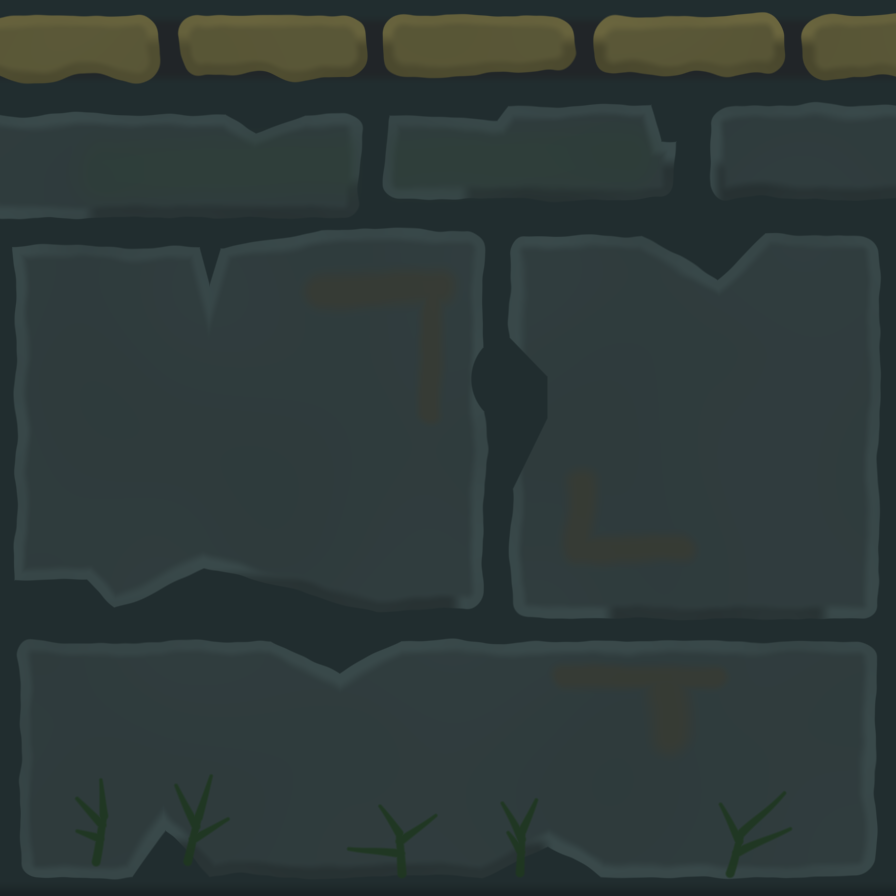
Write a WebGL 2 fragment shader that draws this texture.

```glsl
#version 300 es
precision highp float;
uniform vec2 u_resolution;
out vec4 fragColor;

const vec3 GAP = vec3(.130, .177, .184);
const vec3 GAP_DARK = vec3(.128, .146, .155);
const vec3 SLATE = vec3(.186, .235, .240);
const vec3 SLATE_RIM = vec3(.226, .288, .292);
const vec3 GOLD = vec3(.350, .340, .215);
const vec3 GOLD_RIM = vec3(.420, .400, .245);
const vec3 RUST = vec3(.222, .230, .195);
const vec3 MOSS = vec3(.180, .250, .215);
const vec3 WEED = vec3(.120, .215, .125);

vec2 hashGradient(vec2 cell) {
    vec2 h = vec2(dot(cell, vec2(127.1, 311.7)), dot(cell, vec2(269.5, 183.3)));
    return 2. * fract(sin(h) * 43758.5) - 1.;
}

float gradientNoise(vec2 p) {
    vec2 i = floor(p), f = fract(p), e = vec2(0, 1);
    vec2 u = f * f * (3. - 2. * f);
    float low = mix(dot(hashGradient(i), f), dot(hashGradient(i + e.yx), f - e.yx), u.x);
    float high = mix(dot(hashGradient(i + e), f - e), dot(hashGradient(i + 1.), f - 1.), u.x);
    return mix(low, high, u.y);
}

float slab(vec2 p, vec2 low, vec2 high, float radius) {
    vec2 q = abs(p - .5 * (low + high)) - .5 * (high - low) + radius;
    return length(max(q, 0.)) + min(max(q.x, q.y), 0.) - radius;
}

// Wedge opening from its tip; angles in degrees
float wedge(vec2 p, vec2 tip, float facing, float halfAngle) {
    float a = radians(facing), h = radians(halfAngle);
    vec2 q = p - tip, axis = vec2(cos(a), sin(a));
    return abs(q.x * axis.y - q.y * axis.x) * cos(h) - dot(q, axis) * sin(h);
}

float notch(float solid, vec2 p, vec2 tip, float facing, float halfAngle) {
    return max(solid, -wedge(p, tip, facing, halfAngle));
}

float segment(vec2 p, vec2 a, vec2 b, float taper) {
    vec2 pa = p - a, ba = b - a;
    float t = clamp(dot(pa, ba) / dot(ba, ba), 0., 1.);
    return length(pa - ba * t) + taper * t;
}

float stain(vec2 p, vec2 a, vec2 b, float radius) {
    return smoothstep(radius, .2 * radius, segment(p, a, b, 0.));
}

// Body, lit rim, and a shaded underside across the span in x
vec3 stone(vec3 under, vec2 p, float shape, float edge, vec3 body, vec3 rim, float base, vec2 span) {
    float aa = 1. / min(u_resolution.x, u_resolution.y);
    float grain = gradientNoise(p * 9. + 4.);
    float band = smoothstep(-.018 - .006 * grain, -.007, edge);
    float shaded = smoothstep(-.01, .01, min(p.x - span.x, span.y - p.x))
                 * smoothstep(base + .05, base + .03, p.y);
    vec3 tone = body * (1. + .05 * gradientNoise(p * 5.));
    tone = mix(tone, mix(rim, body * .82, shaded), band * clamp(.8 + .7 * grain, .2, 1.));
    return mix(under, tone, smoothstep(aa, -aa, shape));
}

vec3 slate(vec3 under, vec2 p, float shape, float edge, float base, float from, float to) {
    return stone(under, p, shape, edge, SLATE, SLATE_RIM, base, vec2(from, to));
}

// Stem with three arms, given as offsets from the root
float weed(vec2 p, vec2 root, vec2 fork, vec2 top, vec2 left, vec2 right) {
    vec2 q = p - root;
    float d = min(segment(q, vec2(0), fork, .001), segment(q, fork, top, .003));
    d = min(d, segment(q, fork * .8, left, .003));
    return min(d, segment(q, fork * .5, right, .003));
}

void main() {
    vec2 p = gl_FragCoord.xy / u_resolution;
    vec2 rough = vec2(gradientNoise(p * 17.), gradientNoise(p * 17. + 31.));
    vec2 w = p + .009 * rough + .002 * gradientNoise(p * 50.);
    vec3 color = mix(GAP, GAP_DARK, smoothstep(.015, 0., abs(p.y - .945) - .025));

    // Gold course, repeated along x
    const float PITCH = .2325;
    float cell = floor((p.x - .072) / PITCH + .5);
    float drip = .014 * gradientNoise(vec2(p.x * 22., cell + .4));
    vec2 g = w - vec2(.072 + cell * PITCH, 0);
    float d = slab(g, vec2(-.106, .915 + drip), vec2(.106, .983), .025);
    color = stone(color, p, d, d, GOLD, GOLD_RIM, .915, vec2(-1, 2));

    // Narrow slate course
    d = slab(w, vec2(-.1, .757), vec2(.403, .872), .018);
    d = notch(d, w, vec2(.286, .853), 85., 66.);
    color = slate(color, p, d, d, .757, .1, .5);
    d = slab(w, vec2(.431, .778), vec2(.754, .882), .018);
    d = notch(d, w, vec2(.555, .868), 112., 67.);
    d = notch(d, w, vec2(.738, .843), 52., 53.);
    color = slate(color, p, d, d, .778, .52, .8);
    d = slab(w, vec2(.793, .778), vec2(1.1, .882), .018);
    color = slate(color, p, d, d, .778, .8, 1.2);

    // Large blocks; the side bites have no rim
    d = slab(w, vec2(.017, .318), vec2(.540, .743), .022);
    d = notch(d, w, vec2(.250, .722), 95., 84.);
    d = notch(d, p, vec2(.234, .682), 89., 16.);
    d = notch(d, w, vec2(.095, .353), 247., 67.);
    d = notch(d, w, vec2(.229, .365), 275., 71.);
    float bite = length(p - vec2(.579, .577)) - .053;
    color = slate(color, p, max(d, -bite), d, .318, .23, .51);
    d = slab(w, vec2(.570, .310), vec2(.981, .736), .018);
    d = notch(d, w, vec2(.801, .690), 95., 56.);
    bite = max(wedge(p, vec2(.626, .564), 189., 55.), p.x - .611);
    color = slate(color, p, max(d, -bite), d, .310, .68, .92);

    // Long bottom block
    d = slab(w, vec2(.021), vec2(.975, .284), .018);
    d = notch(d, w, vec2(.378, .246), 91., 62.);
    d = notch(d, w, vec2(.186, .075), 273., 38.);
    d = notch(d, w, vec2(.612, .056), 267., 62.);
    color = slate(color, p, d, d, .021, .19, .61);

    // Rust and moss stains
    float rust = stain(w, vec2(.36, .675), vec2(.49, .68), .03);
    rust = max(rust, stain(w, vec2(.482, .68), vec2(.48, .54), .02));
    rust = max(rust, stain(w, vec2(.648, .46), vec2(.645, .39), .026));
    rust = max(rust, stain(w, vec2(.645, .385), vec2(.76, .388), .024));
    rust = max(rust, stain(w, vec2(.63, .245), vec2(.8, .243), .02));
    rust = max(rust, stain(w, vec2(.745, .23), vec2(.748, .18), .035));
    color = mix(color, RUST, .75 * rust);
    float moss = stain(w, vec2(.12, .81), vec2(.7, .825), .05);
    color = mix(color, MOSS, .5 * moss * smoothstep(.01, .03, abs(p.x - .417)));

    // Weeds growing from the floor
    vec2 s = p + .004 * rough;
    d = weed(s, vec2(.107, .039), vec2(.01, .05), vec2(.005, .09), vec2(-.022, .07), vec2(-.02, .033));
    d = min(d, weed(s, vec2(.208, .039), vec2(.013, .05), vec2(.028, .095), vec2(-.012, .085), vec2(.047, .046)));
    d = min(d, weed(s, vec2(.449, .024), vec2(-.004, .046), vec2(-.026, .076), vec2(.037, .066), vec2(-.058, .029)));
    d = min(d, weed(s, vec2(.581, .026), vec2(.001, .046), vec2(.017, .081), vec2(-.021, .078), vec2(-.015, .044)));
    d = min(d, weed(s, vec2(.814, .026), vec2(.014, .044), vec2(.061, .089), vec2(-.009, .076), vec2(.068, .049)));
    color = mix(color, WEED, .9 * smoothstep(.0065, .0035, d));

    fragColor = vec4(color * mix(.8, 1., smoothstep(0., .018, p.y)), 1);
}
```
